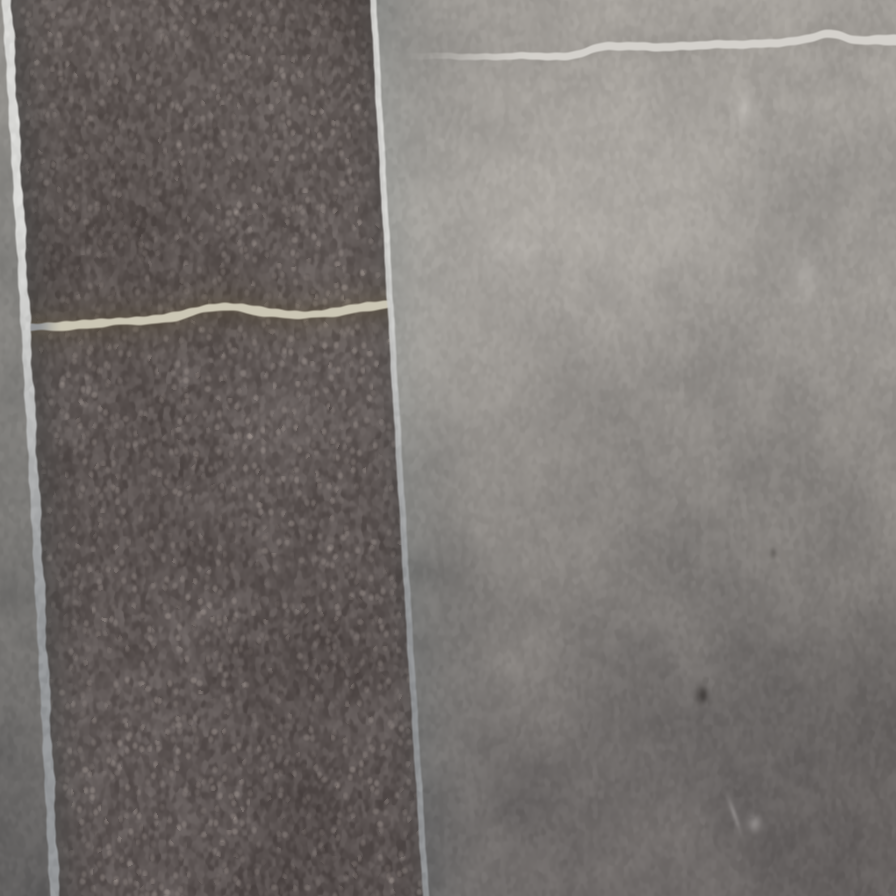
This texture is drawn by a WebGL 2 fragment shader. Its source:

```glsl
#version 300 es
precision highp float;
uniform vec2 u_resolution;
out vec4 fragColor;

const vec3 SLAB_TOP = vec3(0.625, 0.61, 0.59);
const vec3 SLAB_MID = vec3(0.54, 0.525, 0.51);
const vec3 SLAB_LOW = vec3(0.405, 0.388, 0.384);
const vec3 STRIP_TOP = vec3(0.375, 0.345, 0.335);
const vec3 STRIP_LOW = vec3(0.355, 0.325, 0.32);
const vec3 STRIP_RIM = vec3(0.285, 0.285, 0.28);
const vec3 SPECK = vec3(0.63, 0.59, 0.57);
const vec3 GROUT_TOP = vec3(0.85, 0.85, 0.84);
const vec3 GROUT_LOW = vec3(0.58, 0.59, 0.60);
const vec3 CREAM = vec3(0.80, 0.78, 0.71);
const vec3 CRACK_WHITE = vec3(0.83, 0.82, 0.80);
const vec3 STAIN = vec3(0.36, 0.32, 0.24);
const float SPECK_SCALE = 125.0;
const float GRAIN_SCALE = 210.0;
const float MOTTLE_SCALE = 7.0;

float hash(vec2 p) {
    vec3 q = fract(p.xyx * vec3(0.1031, 0.1030, 0.0973));
    q += dot(q, q.yzx + 33.33);
    return fract((q.x + q.y) * q.z);
}

// Cellular noise: x = smoothly blended cell value, y = nearest distance, z = its value
vec3 cells(vec2 p) {
    vec2 base = floor(p);
    float sum = 0.0, weight = 0.0, nearest = 9.0, value = 0.0;
    for (int j = -1; j <= 1; j++)
    for (int i = -1; i <= 1; i++) {
        vec2 cell = base + vec2(i, j);
        vec2 d = cell + vec2(hash(cell), hash(cell + 57.3)) - p;
        float v = hash(cell + 113.7), dist = dot(d, d), w = exp(-4.0 * dist);
        sum += v * w;
        weight += w;
        if (dist < nearest) { nearest = dist; value = v; }
    }
    return vec3(sum / weight, sqrt(nearest), value);
}

float mottle(vec2 p) {
    float sum = 0.0, amp = 0.5;
    for (int i = 0; i < 4; i++) {
        sum += amp * (cells(p).x - 0.5);
        p = mat2(1.7, 1.1, -1.1, 1.7) * p + 19.1;
        amp *= 0.65;
    }
    return sum;
}

float bump(float x, float center, float width) {
    float d = (x - center) / width;
    return exp(-d * d);
}

float spot(vec2 p, vec2 center, vec2 size) {
    vec2 d = (p - center) / size;
    return exp(-dot(d, d));
}

// Soft stroke from a distance and a half width
float stroke(float d, float halfWidth) {
    float soft = max(0.0016, 0.75 / u_resolution.y);
    return 1.0 - smoothstep(halfWidth - soft, halfWidth + soft, abs(d));
}

float wobble(float t) {
    return sin(t * 61.0) + 0.6 * sin(t * 143.0 + 1.3) + 0.4 * sin(t * 317.0 + 4.0);
}

void main() {
    vec2 p = gl_FragCoord.xy / u_resolution;
    float down = 1.0 - p.y;

    // Signed distances to the two long joints
    float leftD = p.x - (0.0075 + 0.0605 * down - 0.007 * down * down) - 0.0005 * wobble(p.y);
    float rightD = p.x - (0.4167 + 0.054 * down + 0.0046 * down * down) - 0.0003 * wobble(p.y + 3.0);

    float cloud = mottle(p * MOTTLE_SCALE + 4.0);
    float grain = cells(p * vec2(1.0, 0.7) * GRAIN_SCALE).x - 0.5;

    // Pale slab: light falls off downwards, cooler beside the joint
    vec3 slab = mix(SLAB_LOW, SLAB_MID, smoothstep(-0.02, 0.48, p.y));
    slab = mix(slab, SLAB_TOP, smoothstep(0.38, 0.82, p.y));
    slab -= 0.035 * smoothstep(0.75, 1.05, p.x) * (1.0 - smoothstep(0.1, 0.6, p.y));
    slab += vec3(-0.035, -0.018, -0.012) * exp(-max(rightD, 0.0) * 24.0);
    slab += 0.022 * spot(p, vec2(0.66, 0.72), vec2(0.22, 0.18));
    slab += vec3(0.15, 0.145, 0.135) * cloud + 0.045 * grain;
    slab += 0.07 * spot(p, vec2(0.831, 0.876), vec2(0.012, 0.016));
    slab += 0.05 * spot(p, vec2(0.898, 0.692), vec2(0.017, 0.025));
    slab += 0.035 * spot(p, vec2(0.566, 0.72), vec2(0.03, 0.018));
    slab -= 0.18 * spot(p, vec2(0.784, 0.224), vec2(0.006, 0.009));
    slab -= 0.10 * spot(p, vec2(0.863, 0.382), vec2(0.004, 0.006));
    slab += 0.15 * spot(p, vec2(0.842, 0.081), vec2(0.007, 0.008));
    slab += 0.13 * spot(p, vec2(0.820 - (p.y - 0.09) * 0.35, 0.09), vec2(0.003, 0.017))
        * step(0.5, p.x);
    slab = mix(slab, slab * vec3(0.96, 0.945, 0.94), step(leftD, 0.0));

    // Dark strip with scattered mineral specks
    vec3 strip = mix(STRIP_LOW, STRIP_TOP, p.y);
    strip += 0.09 * cloud + 0.12 * grain;
    vec3 fine = cells(p * vec2(1.0, 0.75) * SPECK_SCALE + 31.0);
    vec3 coarse = cells(p * SPECK_SCALE * 0.55 + 77.0);
    float specks = smoothstep(0.55, 0.1, fine.y) * smoothstep(0.55, 1.0, fine.z) * 0.5;
    specks += smoothstep(0.36, 0.08, coarse.y) * smoothstep(0.86, 1.0, coarse.z) * 0.6;
    strip = mix(strip, SPECK, specks * (0.75 + 0.8 * cloud));
    float rim = exp(-abs(leftD) * 50.0) + 0.55 * exp(-abs(rightD) * 75.0);
    strip = mix(strip, STRIP_RIM, min(rim, 1.0) * 0.8);

    // Cross joint inside the strip, with a warm stain around it
    float crossY = 0.634 + 0.0645 * (p.x - 0.031);
    crossY += 0.0095 * bump(p.x, 0.247, 0.045) - 0.006 * bump(p.x, 0.345, 0.045);
    float crossD = p.y - crossY - 0.0005 * wobble(p.x);
    strip = mix(strip, STAIN, 0.65 * exp(-abs(crossD) * 75.0));
    vec3 crossColor = mix(GROUT_LOW, CREAM, smoothstep(0.04, 0.07, p.x));
    strip = mix(strip, crossColor, stroke(crossD, 0.0046 + 0.0006 * wobble(p.x + 2.0)));

    // Upper crack, fading in from the joint
    float crackY = 0.937 + 0.011 * smoothstep(0.625, 0.68, p.x) + 0.007 * smoothstep(0.72, 0.97, p.x);
    crackY += 0.008 * bump(p.x, 0.925, 0.022);
    float crackD = p.y - crackY - 0.0006 * wobble(p.x + 5.0);
    float crackWidth = 0.0034 + 0.0012 * smoothstep(0.5, 0.7, p.x) + 0.0015 * smoothstep(0.96, 1.0, p.x);
    float crack = stroke(crackD, crackWidth) * smoothstep(0.44, 0.60, p.x);
    slab -= 0.035 * exp(-abs(crackD) * 120.0) * smoothstep(0.5, 0.65, p.x);
    slab = mix(slab, CRACK_WHITE, crack);

    // Combine the surfaces and lay the long joints on top
    float edge = 1.0 / u_resolution.x;
    float inside = smoothstep(-edge, edge, leftD) * smoothstep(edge, -edge, rightD);
    vec3 color = mix(slab, strip, inside);
    vec3 grout = mix(GROUT_LOW, GROUT_TOP, smoothstep(0.25, 0.8, p.y)) + 0.06 * grain;
    color = mix(color, grout, stroke(leftD, 0.0052 + 0.0006 * wobble(p.y + 7.0)));
    color = mix(color, grout, 0.92 * stroke(rightD, 0.0034));
    fragColor = vec4(clamp(color, 0.0, 1.0), 1.0);
}
```
